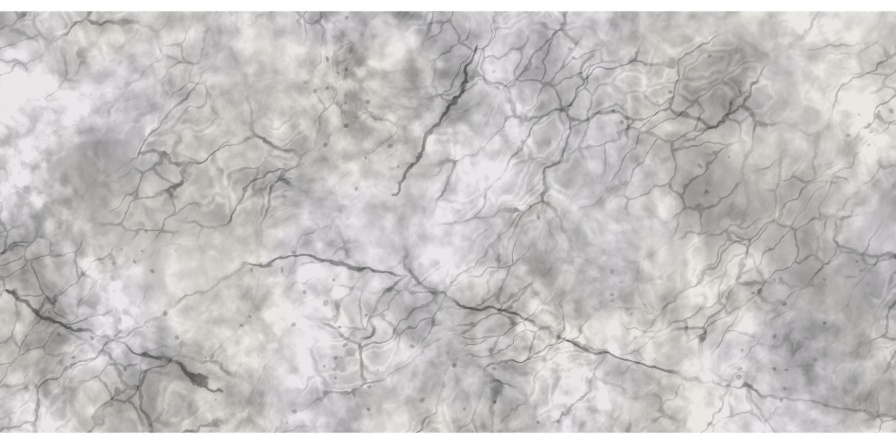
A Shadertoy shader for this texture:

```glsl
const float BASE_TONE = 0.768;
const float BROAD_CONTRAST = 0.30;
const float CLOUD_CONTRAST = 0.36;
const float GRAIN_CONTRAST = 0.30;
const float STREAK_CONTRAST = 0.05;
const float VEIN_DEPTH = 0.24;
const float CRACK_DEPTH = 0.17;
const float SLAB_BOTTOM = 0.034;
const float SLAB_TOP = 0.975;
const vec3 WARM_TINT = vec3(1.008, 1.0, 0.975);
const vec3 COOL_TINT = vec3(1.004, 0.994, 1.004);
const vec3 MARGIN_COLOR = vec3(1.0);

// Main veins as start and end points
const int VEINS = 9;
const vec4 VEIN[VEINS] = vec4[](
    vec4(0.0, 0.32, 0.29, 0.23), vec4(0.29, 0.23, 0.49, 0.13),
    vec4(0.26, 0.24, 0.52, 0.41), vec4(0.52, 0.41, 0.90, 0.40),
    vec4(0.76, 0.16, 0.90, 0.40), vec4(0.92, 0.40, 1.33, 0.20),
    vec4(1.33, 0.20, 1.62, 0.15), vec4(1.62, 0.15, 2.02, 0.06),
    vec4(0.86, 0.55, 1.06, 0.90));

// Cloudy patches: centre, radius, tone shift
const int PATCHES = 9;
const vec4 PATCH[PATCHES] = vec4[](
    vec4(0.33, 0.55, 0.13, -0.17), vec4(1.65, 0.78, 0.12, -0.16),
    vec4(1.58, 0.51, 0.09, -0.15), vec4(1.85, 0.42, 0.13, -0.13),
    vec4(1.94, 0.87, 0.09, -0.12), vec4(0.28, 0.35, 0.11, 0.09),
    vec4(0.80, 0.85, 0.13, 0.07), vec4(0.06, 0.62, 0.13, 0.08),
    vec4(1.20, 0.20, 0.16, 0.08));

float hash(vec2 p) {
    return fract(sin(dot(p, vec2(127.1, 311.7))) * 43758.5453);
}

vec2 hash2(vec2 p) {
    return vec2(hash(p), hash(p + 37.3));
}

float noise(vec2 p) {
    vec2 i = floor(p), f = fract(p);
    f = f * f * (3.0 - 2.0 * f);
    return mix(mix(hash(i), hash(i + vec2(1, 0)), f.x),
               mix(hash(i + vec2(0, 1)), hash(i + vec2(1, 1)), f.x), f.y);
}

float fbm(vec2 p) {
    float sum = 0.0, amp = 0.5;
    for (int i = 0; i < 5; i++) {
        sum += amp * noise(p);
        p = mat2(1.6, 1.2, -1.2, 1.6) * p + 5.7;
        amp *= 0.5;
    }
    return sum / 0.97;
}

float segmentDistance(vec2 p, vec2 a, vec2 b) {
    vec2 d = b - a;
    return length(p - a - d * clamp(dot(p - a, d) / dot(d, d), 0.0, 1.0));
}

// Distance to the nearest border between random cells
float cellBorder(vec2 p) {
    vec2 cell = floor(p), nearest = vec2(9.0);
    for (int k = 0; k < 9; k++) {
        vec2 c = cell + vec2(k % 3 - 1, k / 3 - 1);
        vec2 r = c + hash2(c) - p;
        if (dot(r, r) < dot(nearest, nearest)) nearest = r;
    }
    float d = 9.0;
    for (int k = 0; k < 25; k++) {
        vec2 c = cell + vec2(k % 5 - 2, k / 5 - 2);
        vec2 r = c + hash2(c) - p, gap = r - nearest;
        if (dot(gap, gap) > 1e-4) d = min(d, dot(0.5 * (r + nearest), normalize(gap)));
    }
    return d;
}

float line(float d, float width, float px) {
    return 1.0 - smoothstep(width * 0.3, width + px, d);
}

// Sparse round pits
float specks(vec2 p, float scale, float px) {
    vec2 q = p * scale, cell = floor(q);
    float radius = mix(0.08, 0.24, hash(cell + 9.1));
    float d = length(q - cell - mix(vec2(0.3), vec2(0.7), hash2(cell))) - radius;
    return step(0.90, hash(cell + 4.7)) * (1.0 - smoothstep(-px * scale, px * scale, d));
}

void mainImage(out vec4 fragColor, in vec2 fragCoord) {
    float px = 1.0 / iResolution.y;
    vec2 p = fragCoord * px;
    vec2 warp = vec2(fbm(p * 6.0), fbm(p * 6.0 + 31.0)) - 0.5;
    vec2 fine = vec2(fbm(p * 24.0 + 7.0), fbm(p * 24.0 + 53.0)) - 0.5;
    vec2 bent = p + 0.10 * warp + 0.035 * fine;

    // Mottled stone
    float cloud = fbm(bent * 9.0 + 3.0), grain = fbm(p * 38.0 + 2.0 * warp);
    float tone = BASE_TONE + BROAD_CONTRAST * (fbm(p * 2.6 + warp + 11.0) - 0.5)
        + CLOUD_CONTRAST * (cloud - 0.5) + GRAIN_CONTRAST * (grain - 0.5)
        + STREAK_CONTRAST * (noise(p * vec2(55.0, 7.0)) - 0.5);
    for (int i = 0; i < PATCHES; i++) {
        vec2 r = (p + 0.25 * warp + 0.12 * fine - PATCH[i].xy) / PATCH[i].z;
        r.y += 0.35 * r.x;
        tone += PATCH[i].w * exp(-dot(r, r) * 1.3) * smoothstep(0.25, 0.65, grain) * 1.3;
    }

    // Fine cracks, stretched along the rising diagonal, and pale healed seams
    vec2 along = mat2(0.77, -0.64, 0.64, 0.77) * bent * vec2(1.0);
    vec2 stretch = vec2(4.5, 8.5);
    float coarse = cellBorder(along * stretch) / 7.0;
    float small = cellBorder(along * stretch * 2.3 + 17.0) / 16.0;
    float broken = smoothstep(0.42, 0.66, fbm(p * 5.0 + 71.0));
    float patchy = smoothstep(0.45, 0.68, fbm(p * 7.0 + 91.0));
    tone -= CRACK_DEPTH * line(coarse, 0.0035, px) * mix(0.15, 1.0, broken);
    tone -= CRACK_DEPTH * 0.75 * line(small, 0.0025, px) * patchy;
    tone += 0.07 * line(abs(small - 0.008), 0.004, px) * (1.0 - patchy) * broken;

    // Long veins with a soft stain around them
    float veinGap = 9.0;
    for (int i = 0; i < VEINS; i++)
        veinGap = min(veinGap, segmentDistance(bent, VEIN[i].xy, VEIN[i].zw));
    float strength = mix(0.35, 1.0, smoothstep(0.3, 0.6, noise(p * 13.0)));
    tone -= VEIN_DEPTH * strength * line(veinGap, 0.0045, px);
    tone -= 0.06 * strength * exp(-veinGap * 55.0);

    tone -= 0.16 * specks(p + 0.02 * fine, 42.0, px) * smoothstep(0.45, 0.6, fbm(p * 4.0 + 23.0));

    // Tint and white margins
    float cool = smoothstep(0.35, 0.65, fbm(p * 4.0 + 43.0));
    vec3 stone = clamp(tone, 0.36, 0.91) * mix(WARM_TINT, COOL_TINT, cool);
    float slab = smoothstep(-px, px, p.y - SLAB_BOTTOM) * smoothstep(-px, px, SLAB_TOP - p.y);
    fragColor = vec4(mix(MARGIN_COLOR, stone, slab), 1.0);
}
```
